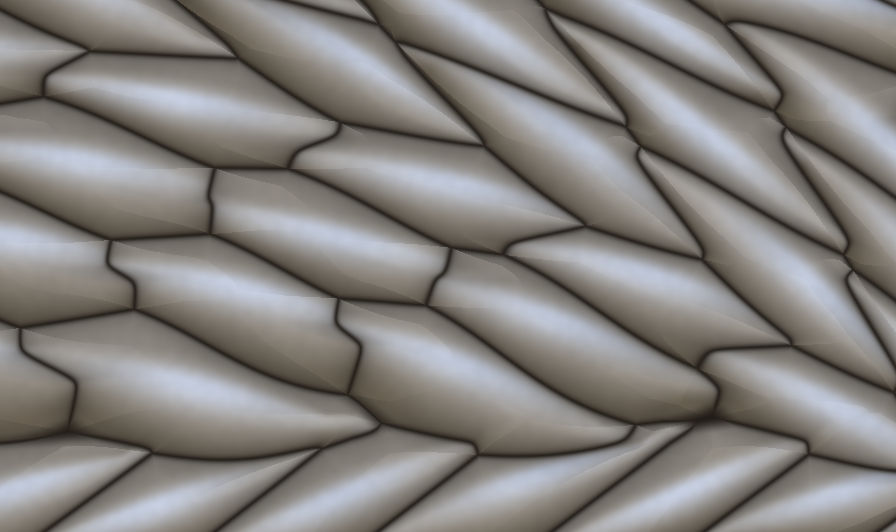
Give the GLSL for this pattern, as a Shadertoy shader.

```glsl
// Interlocking clay leaves in slanting rows above a band that leans the other way.
// Each leaf is a bent lens field; the lowest field owns the point, and the gap to
// the runner-up gives the seam. Shading follows an S-shaped ridge along each leaf.

const float PI = 3.14159265;
const vec2 LEAF_SIZE = vec2(0.35, 0.095);     // half length, half width
const vec2 BAND_SIZE = vec2(0.32, 0.090);
const vec2 ROW_ORIGIN = vec2(0.822, 0.649);
const float BAND_STEP = 0.325;
const float BAND_TOP = 0.18;
const float BEND = 0.26;
const float SEAM_WIDTH = 0.0055;
const float OCCLUSION_WIDTH = 0.026;
const vec3 SEAM_COLOR = vec3(0.13, 0.11, 0.09);
const vec3 SHADE_COLOR = vec3(0.41, 0.375, 0.32);
const vec3 CLAY_COLOR = vec3(0.65, 0.63, 0.605);
const vec3 UPPER_COLOR = vec3(0.55, 0.53, 0.50);
const vec3 SHEEN_COLOR = vec3(0.78, 0.82, 0.90);

struct Surface {
    float nearest, second;        // two lowest lens fields
    vec2 nearestGrad, secondGrad;
    vec2 local;                   // along and across the owning leaf
    float seed;
};

float hash(float n) { return fract(sin(n * 12.9898) * 43758.547); }

vec2 gradient(vec2 cell) {
    float a = 2.0 * PI * hash(dot(cell, vec2(1.0, 57.31)));
    return vec2(cos(a), sin(a));
}

float gradientNoise(vec2 p) {
    vec2 i = floor(p), f = fract(p);
    vec2 w = f * f * f * (f * (f * 6.0 - 15.0) + 10.0);
    vec2 x = vec2(1.0, 0.0);
    float low = mix(dot(gradient(i), f), dot(gradient(i + x), f - x), w.x);
    float high = mix(dot(gradient(i + x.yx), f - x.yx),
                     dot(gradient(i + x.xx), f - x.xx), w.x);
    return mix(low, high, w.y);
}

void addLeaf(inout Surface surf, vec2 p, vec2 center, float angle, vec2 size, float seed) {
    angle += 0.12 * (hash(seed + 3.1) - 0.5);
    size.y *= 0.93 + 0.14 * hash(seed + 7.7);
    vec2 axis = vec2(cos(angle), sin(angle));
    vec2 side = vec2(-axis.y, axis.x);
    vec2 q = p - center;
    float along = dot(q, axis) / size.x;
    float across = dot(q, side) / size.y + BEND * sin(PI * clamp(along, -1.0, 1.0));

    // Parabolic lens with softened tips
    float rounded = sqrt(across * across + 0.012);
    float field = along * along + rounded;
    vec2 grad = axis * 2.0 * along / size.x + side * across / (rounded * size.y);

    if (field < surf.nearest) {
        surf.second = surf.nearest;
        surf.secondGrad = surf.nearestGrad;
        surf.nearest = field;
        surf.nearestGrad = grad;
        surf.local = vec2(along, across / max(1.0 - along * along, 0.3));
        surf.seed = seed;
    } else if (field < surf.second) {
        surf.second = field;
        surf.secondGrad = grad;
    }
}

Surface layLeaves(vec2 p) {
    Surface surf = Surface(1e3, 1e3, vec2(0.0), vec2(0.0), vec2(0.0), 0.0);

    // Rows fan out: spacing and tilt drift with step k and row j
    for (int row = -5; row <= 5; row++) {
        for (int col = -3; col <= 3; col++) {
            float j = float(row), k = float(col);
            vec2 center = ROW_ORIGIN + vec2(
                0.428 * k - 0.026 * k * k - 0.219 * j + 0.0175 * j * j,
                (0.0285 * j - 0.175) * k - 0.022 * k * k - 0.081 * j - 0.0154 * j * j);
            if (center.y < BAND_TOP) continue;
            float steep = clamp(-j, 0.0, 1.0) * clamp(j + 4.0, 0.0, 1.0);
            float tilt = -radians(12.0 + 6.0 * k + 24.0 * steep);
            vec2 size = LEAF_SIZE + vec2(0.0, 0.004 * max(j, 0.0));
            addLeaf(surf, p, center, tilt, size, 17.0 * k + j);
        }
    }

    // Lower band, leaning upward to the right
    for (int i = -1; i <= 5; i++) {
        float n = float(i);
        vec2 center = vec2(0.307 + BAND_STEP * n, 0.05 + 0.008 * n);
        addLeaf(surf, p, center, radians(22.0), BAND_SIZE, 101.0 + n);
    }
    return surf;
}

vec3 shadeClay(Surface surf, vec2 p) {
    float s = surf.local.x, t = surf.local.y;
    float ridge = 0.2 + 0.3 * sin(2.5 * s) + 0.4 * (hash(surf.seed + 1.3) - 0.5);
    vec3 color = mix(SHADE_COLOR, CLAY_COLOR, smoothstep(-1.2, ridge, t));
    color = mix(color, UPPER_COLOR, smoothstep(ridge, ridge + 0.55, t));

    // Cool sheen: crisp above the ridge, softer below
    float spread = t > ridge ? 0.22 : 0.38;
    float offset = (t - ridge) / spread;
    float middle = s - 0.3 * (hash(surf.seed + 5.9) - 0.3);
    float sheen = exp(-offset * offset - 3.5 * middle * middle);
    color = mix(color, SHEEN_COLOR, 0.9 * sheen);
    return color * (1.0 + 0.06 * gradientNoise(p * 7.0) + 0.025 * gradientNoise(p * 45.0));
}

void mainImage(out vec4 fragColor, in vec2 fragCoord) {
    vec2 p = fragCoord / iResolution.y;
    Surface surf = layLeaves(p);
    vec3 color = shadeClay(surf, p);

    // Distance to the shared seam, then contact shadow and open gaps
    float slope = max(length(surf.nearestGrad - surf.secondGrad), 3.0);
    float seam = (surf.second - surf.nearest) / slope;
    color *= 1.0 - 0.32 * exp(-seam / OCCLUSION_WIDTH);
    float crease = exp(-pow(seam / SEAM_WIDTH, 1.5));
    float gap = smoothstep(1.2, 1.6, surf.nearest);
    color = mix(color, SEAM_COLOR, max(0.88 * crease, gap));
    fragColor = vec4(color, 1.0);
}
```
